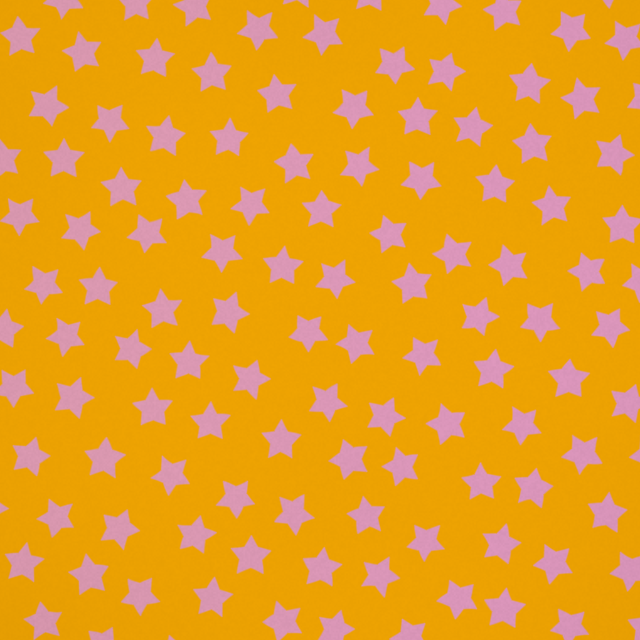
A Shadertoy shader for this pattern:

```glsl
#define COLUMNS 9.65        // lattice cells across the canvas
#define LATTICE_TILT 0.2    // radians
#define JITTER 0.165        // star displacement, in cells
#define STAR_RADIUS 0.0314
#define STAR_WAIST 0.54     // inner radius / outer radius
#define CORNER_ROUND 0.0012
#define EDGE_SOFTNESS 0.0018
#define WOBBLE 0.0016       // hand-cut irregularity of the outlines
#define GRAIN 0.022
#define ORANGE vec3(0.922, 0.632, 0.008)
#define PINK_LEFT vec3(0.850, 0.592, 0.685)
#define PINK_RIGHT vec3(0.850, 0.580, 0.725)

const float TAU = 6.28319;
const float ROW_HEIGHT = 0.866;

vec3 hash3(vec2 p) {
    vec3 q = fract(vec3(p.xyx) * vec3(0.1031, 0.1030, 0.0973));
    q += dot(q, q.yxz + 33.33);
    return fract((q.xxy + q.yzz) * q.zyx);
}

float valueNoise(vec2 p) {
    vec2 i = floor(p), f = fract(p);
    f = f * f * (3.0 - 2.0 * f);
    float low = mix(hash3(i).x, hash3(i + vec2(1, 0)).x, f.x);
    float high = mix(hash3(i + vec2(0, 1)).x, hash3(i + vec2(1, 1)).x, f.x);
    return mix(low, high, f.y);
}

mat2 rotation(float a) {
    float c = cos(a), s = sin(a);
    return mat2(c, s, -s, c);
}

// Signed distance to a five-pointed star
float starDistance(vec2 p, float radius, float waist) {
    const vec2 foldA = vec2(0.80902, -0.58779);
    const vec2 foldB = vec2(-0.80902, -0.58779);
    p.x = abs(p.x);
    p -= 2.0 * max(dot(foldA, p), 0.0) * foldA;
    p -= 2.0 * max(dot(foldB, p), 0.0) * foldB;
    p.x = abs(p.x);
    p.y -= radius;
    vec2 side = waist * vec2(0.58779, 0.80902) - vec2(0, 1);
    float h = clamp(dot(p, side) / dot(side, side), 0.0, radius);
    return length(p - side * h) * sign(p.y * side.x - p.x * side.y);
}

// Distance to the nearest star of a tilted, jittered triangular lattice
float starField(vec2 uv) {
    vec2 p = rotation(LATTICE_TILT) * uv * COLUMNS + 40.0;
    float baseRow = floor(p.y / ROW_HEIGHT);
    float nearest = 1.0;
    for (int j = -1; j <= 1; j++) {
        float row = baseRow + float(j);
        float shift = 0.5 * mod(row, 2.0);
        float baseColumn = floor(p.x - shift);
        for (int i = -1; i <= 1; i++) {
            vec2 id = vec2(baseColumn + float(i), row);
            vec3 rnd = hash3(id);
            float angle = TAU * rnd.x;
            vec2 center = (id + 0.5) * vec2(1.0, ROW_HEIGHT) + vec2(shift, 0.0);
            center += JITTER * sqrt(rnd.y) * vec2(cos(angle), sin(angle));
            vec2 local = rotation(TAU * rnd.z) * (p - center) / COLUMNS;
            float size = STAR_RADIUS * mix(0.97, 1.03, fract(rnd.x * 7.0));
            nearest = min(nearest, starDistance(local, size, STAR_WAIST));
        }
    }
    return nearest - CORNER_ROUND;
}

void mainImage(out vec4 fragColor, in vec2 fragCoord) {
    float scale = min(iResolution.x, iResolution.y);
    vec2 uv = fragCoord / scale;

    // Star shapes with slightly uneven outlines
    vec2 wobble = vec2(valueNoise(uv * 45.0), valueNoise(uv * 45.0 + 71.0)) - 0.5;
    float d = starField(uv + 2.0 * WOBBLE * wobble);
    float edge = max(EDGE_SOFTNESS, 0.75 / scale);
    float star = 1.0 - smoothstep(-edge, edge, d);

    // Flat inks, the pink drifting cooler to the right
    vec3 pink = mix(PINK_LEFT, PINK_RIGHT, smoothstep(0.1, 0.85, uv.x));
    vec3 color = mix(ORANGE, pink, star);

    // Gentle uneven lighting and fine paper grain
    float light = 1.012 - 0.05 * dot(uv - vec2(0.58, 0.55), uv - vec2(0.58, 0.55));
    light += 0.012 * (valueNoise(uv * 4.0) - 0.5);
    float grain = valueNoise(uv * 380.0) + 0.5 * valueNoise(uv * 170.0) - 0.75;
    color *= light + GRAIN * grain * mix(0.7, 1.3, star);

    fragColor = vec4(clamp(color, 0.0, 1.0), 1.0);
}
```
